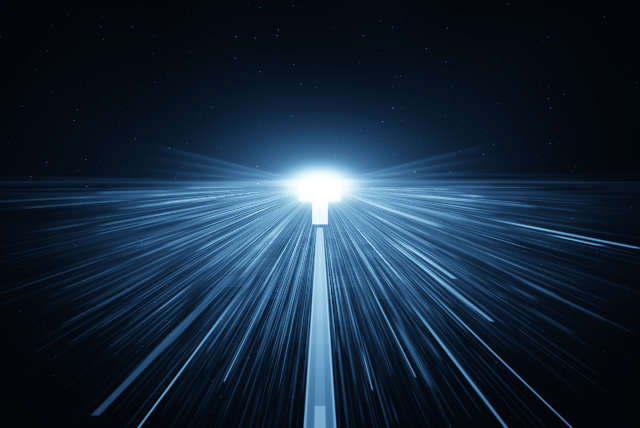
Write a Shadertoy shader that draws this background.

```glsl
// A burst of light on a night horizon, with streaks racing over a dark floor.
// Light is summed as one scalar energy: glows, rays, floor panels and dashes
// around a vanishing point. An exposure curve then tints it from navy to white.

float hash(vec2 p) {
    p = fract(p * vec2(0.1031, 0.1137));
    p += dot(p, p.yx + 33.33);
    return fract((p.x + p.y) * p.x * 91.7);
}

float gradientNoise(vec2 p) {
    vec2 cell = floor(p), f = fract(p), u = f * f * (3.0 - 2.0 * f);
    float corner[4];
    for (int i = 0; i < 4; i++) {
        vec2 o = vec2(i & 1, i >> 1);
        float turn = 6.2832 * hash(cell + o + 57.0);
        corner[i] = dot(vec2(cos(turn), sin(turn)), f - o);
    }
    return mix(mix(corner[0], corner[1], u.x), mix(corner[2], corner[3], u.x), u.y);
}

// Soft-edged test for |x| < halfSize.
float band(float x, float halfSize, float soft) {
    return 1.0 - smoothstep(halfSize - soft, halfSize + soft, abs(x));
}

float stars(vec2 p) {
    vec2 cell = floor(p * 38.0);
    float pick = hash(cell + 211.0);
    vec2 spot = 0.15 + 0.7 * vec2(hash(cell + 31.0), hash(cell + 77.0));
    float d = length(p - (cell + spot) / 38.0);
    return step(0.72, pick) * exp(-d * d / 2.2e-6) * (0.2 + 1.6 * pow(hash(cell + 9.0), 5.0));
}

// Layers of radial dashes, each angular cell holding one of random reach.
float dashes(float angle, float radius, float px) {
    float sum = 0.0;
    for (int i = 0; i < 9; i++) {
        float count = 19.0 + 6.0 * float(i);
        float u = angle * count + 0.37 * float(i);
        vec2 id = vec2(floor(u) + 150.0, 17.0 * float(i) + 5.0);
        float start = 0.06 + 0.5 * pow(hash(id), 1.5);
        float reach = start + 0.06 + 0.3 * hash(id + 40.0);
        float d = (fract(u) - 0.25 - 0.5 * hash(id + 80.0)) * radius / count;
        float width = (0.0008 + 0.003 * pow(hash(id + 120.0), 4.0)) * (0.5 + radius);
        float along = smoothstep(start, start + 0.07, radius)
                    * (1.0 - smoothstep(reach - 0.04, reach, radius));
        sum += along * band(d, width, px) * (0.12 + 0.75 * pow(hash(id + 160.0), 3.0));
    }
    return sum;
}

// Long bright streaks: slope from the vanishing point, near depth, far depth, half width.
float longStreaks(vec2 q, float px) {
    vec4 streak[11] = vec4[11](
        vec4(-0.75, 0.19, 0.58, 0.0022), vec4(1.04, 0.20, 0.57, 0.0016),
        vec4(1.27, 0.11, 0.32, 0.0032), vec4(1.45, 0.12, 0.22, 0.0032),
        vec4(0.77, 0.22, 0.58, 0.0034), vec4(5.1, 0.07, 0.15, 0.0022),
        vec4(4.7, 0.11, 0.143, 0.0018), vec4(-0.98, 0.16, 0.54, 0.007),
        vec4(-0.49, 0.18, 0.46, 0.0013), vec4(0.5, 0.16, 0.45, 0.0013),
        vec4(0.257, 0.37, 0.48, 0.0012));
    float sum = 0.0, depth = -q.y;
    for (int i = 0; i < 11; i++) {
        vec4 s = streak[i];
        float d = (q.x - s.x * depth) / sqrt(1.0 + s.x * s.x);
        float along = smoothstep(s.y, mix(s.y, s.z, 0.4), depth)
                    * (1.0 - smoothstep(s.z - 0.006, s.z, depth));
        sum += along * band(d, s.w, px) * 1.5 * min(1.0, 0.0025 / s.w);
    }
    return sum;
}

void mainImage(out vec4 fragColor, in vec2 fragCoord) {
    float px = 1.0 / iResolution.y;
    vec2 p = (fragCoord - 0.5 * iResolution.xy) * px;
    vec2 q = p - vec2(0.0, 0.066);
    float side = abs(q.x), depth = max(-q.y, 0.001), radius = length(q);
    float slope = q.x / depth, angle = atan(q.x, depth);
    float ground = smoothstep(0.012, -0.025, q.y);

    // Night sky with faint clouds
    float energy = 0.045 + 0.025 * gradientNoise(p * 4.0 + 20.0);
    energy += 0.35 * exp(-7.0 * length(q * vec2(0.5, 1.0)));
    energy += stars(p) * mix(1.0, 0.5, ground) * exp(-0.9 * radius);

    // Floor glow, broken into rays and perspective panels
    float glow = exp(-5.0 * q.x * q.x - 15.0 * q.y * q.y);
    float rays = 0.8 + 0.7 * gradientNoise(vec2(angle * 16.0, radius * 3.0))
               + 0.5 * gradientNoise(vec2(angle * 55.0, radius * 5.0 + 9.0));
    vec2 tile = vec2(floor(slope * 5.0 + 0.5), floor(log(depth) * 9.0)) + 100.0;
    float panel = (hash(tile) - 0.5) * band(slope, 1.1, 0.3) * smoothstep(0.06, 0.15, depth);
    energy += ground * 0.85 * glow * max(rays + 0.35 * panel, 0.1);

    // Streaks over the floor
    float reachFade = exp(-2.2 * q.x * q.x - 5.0 * q.y * q.y);
    energy += ground * (1.3 * reachFade * dashes(angle, radius, px) + longStreaks(q, px));

    // Horizon line and layered horizontal bands
    float layers = max(0.0, 0.25 + gradientNoise(vec2(q.x * 3.0, q.y * 130.0) + 40.0));
    energy += 0.6 * layers * exp(-1.8 * side - 1400.0 * q.y * q.y);
    energy += 0.5 * exp(-350.0 * abs(q.y - 0.008) - 1.4 * side);

    // Mirrored fan of rays above the horizon
    for (int i = 0; i < 4; i++) {
        float d = q.y - (0.02 + 0.075 * float(i)) * side;
        float edge = d > 0.0 ? 330.0 : 110.0;
        energy += 0.32 * exp(-edge * abs(d)) * (1.0 - smoothstep(0.12, 0.46, side));
    }

    // White core, halo and the stepped block beneath
    energy += 5.0 * exp(-250.0 * q.x * q.x - 900.0 * q.y * q.y);
    energy += 2.2 * exp(-9.0 * length(q * vec2(1.0, 1.7)));
    energy += 1.6 * band(q.x, 0.048, 0.004) * band(q.y + 0.015, 0.022, 0.004);
    energy += 2.6 * band(q.x, 0.018, 0.002) * band(q.y + 0.058, 0.032, 0.002);

    // Central beam with bright rims and an inner strip
    float beam = mix(2.5, 0.95, smoothstep(0.1, 0.55, depth));
    beam += 0.7 * band(abs(slope) - 0.062, 0.005, px / depth);
    beam += 0.25 * band(slope, 0.024, px / depth) * (1.0 + 2.0 * step(0.515, depth));
    float inBeam = band(slope, 0.069, px / depth) * smoothstep(0.096, 0.1, depth);
    energy = mix(energy, beam, inBeam);

    // Exposure: low energy is deep blue, high energy runs to white
    energy *= 1.0 - 0.35 * smoothstep(0.4, 0.95, length(p));
    vec3 tint = vec3(0.2, 0.55, 1.0) + energy * vec3(0.1, 0.07, 0.0);
    fragColor = vec4(1.0 - exp(-energy * tint), 1.0);
}
```
